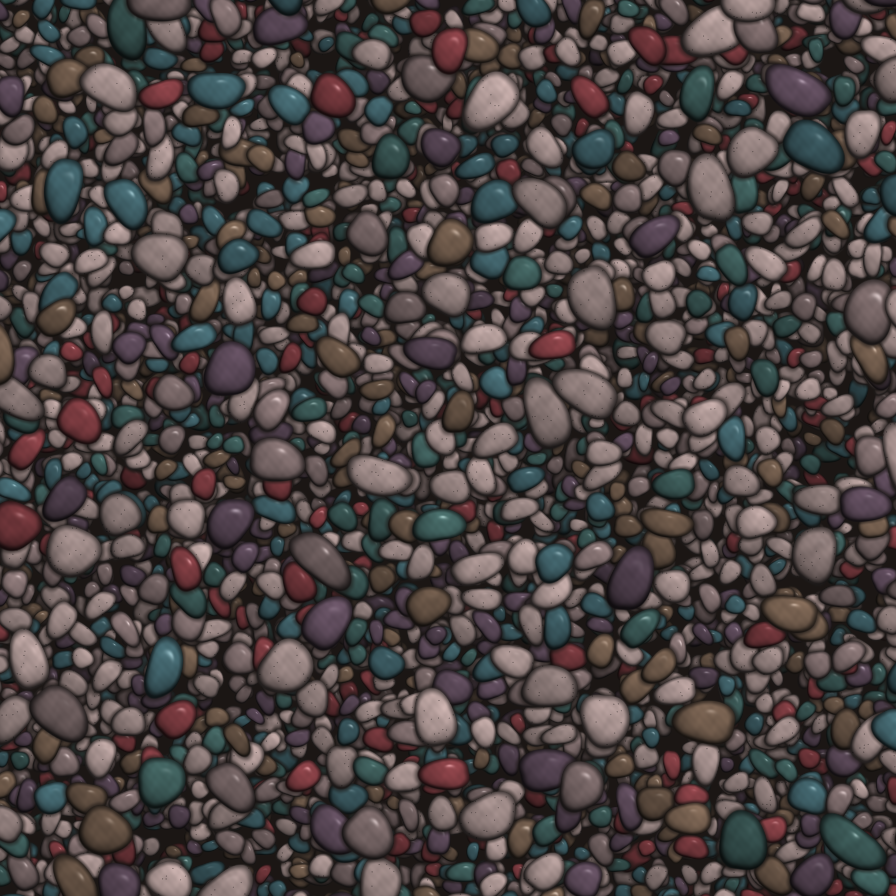
This texture is drawn by a Shadertoy shader. Its source:

```glsl
// Bed of smooth, multicoloured river pebbles in mixed sizes with dark gaps.

const int LAYERS = 5;
const float GRID[LAYERS] = float[](29.0, 42.0, 33.0, 25.0, 17.0);   // cells per canvas
const float FILL[LAYERS] = float[](1.0, 0.84, 0.68, 0.5, 0.36);     // share of cells used
const float DEPTH_LIGHT[LAYERS] = float[](0.74, 0.88, 0.95, 1.0, 1.0);

const int KINDS = 7;
const vec3 STONE[KINDS] = vec3[](
    vec3(0.64, 0.56, 0.55),   // pale pink
    vec3(0.49, 0.42, 0.42),   // mauve grey
    vec3(0.43, 0.35, 0.29),   // olive tan
    vec3(0.35, 0.28, 0.34),   // purple
    vec3(0.25, 0.38, 0.41),   // teal
    vec3(0.24, 0.36, 0.35),   // sea green
    vec3(0.48, 0.23, 0.25));  // red
const float SHARE[KINDS] = float[](0.34, 0.13, 0.11, 0.11, 0.13, 0.10, 0.08);

const vec3 GAP = vec3(0.105, 0.088, 0.08);
const vec3 LIGHT = vec3(0.25, 0.47, 0.85);
const float SHADOW_WIDTH = 0.0055;
const float SHADOW_DARKNESS = 0.66;
const float JITTER = 0.6;

float hash(vec2 p) {
    vec3 q = fract(p.xyx * vec3(0.1031, 0.1030, 0.0973));
    q += dot(q, q.yzx + 33.33);
    return fract((q.x + q.y) * q.z);
}

vec4 hash4(vec2 p) {
    return vec4(hash(p), hash(p + 71.3), hash(p + 157.7), hash(p + 243.1));
}

vec3 stoneColour(float pick) {
    int kind = 0;
    for (int i = 0; i < KINDS - 1; i++) {
        pick -= SHARE[i];
        if (pick > 0.0) kind = i + 1;
        else break;
    }
    return STONE[kind];
}

// Cellular pits: small dark dots, one possible per cell
float pits(vec2 p) {
    vec2 cell = floor(p);
    vec2 centre = 0.3 + 0.4 * vec2(hash(cell), hash(cell + 19.7));
    float dotMask = 1.0 - smoothstep(0.08, 0.3, length(p - cell - centre));
    return dotMask * step(0.9, hash(cell + 47.1));
}

// Layered sines for soft mottling
float mottle(vec2 p) {
    return sin(p.x + 1.7 * sin(p.y * 0.7)) * 0.5
         + sin(p.y * 1.9 - p.x * 1.3 + sin(p.x * 2.1)) * 0.3
         + sin(p.x * 3.7 + p.y * 3.1) * 0.2;
}

// Rounded outline: 0 at the centre, 1 at the rim
float pebbleDistance(vec2 p, float stretch, vec4 rnd) {
    float turn = rnd.x * 6.2832;
    vec2 q = mat2(cos(turn), sin(turn), -sin(turn), cos(turn)) * p;
    q *= vec2(1.0 / stretch, stretch);
    float a = atan(q.y, q.x);
    float wobble = 1.0 + 0.05 * sin(2.0 * a + rnd.y * 6.3)
                 + 0.06 * sin(3.0 * a + rnd.z * 6.3);
    vec2 s = pow(abs(q), vec2(2.3));
    return pow(s.x + s.y, 1.0 / 2.3) / wobble;
}

vec3 shadePebble(vec2 p, float d, vec2 uv, vec4 rnd) {
    vec3 base = stoneColour(rnd.x);
    float pale = smoothstep(0.42, 0.55, base.g);
    base *= 0.84 + 0.3 * rnd.y;
    base *= 1.0 + 0.07 * mottle(uv * 170.0 + rnd.zw * 40.0);
    base *= 1.0 - 0.25 * pits(uv * 240.0) * pale;

    // Domed normal with a flattened top
    float slope = min(d * d, 1.0);
    vec3 n = vec3(p / max(length(p), 0.001) * slope, sqrt(1.0 - slope * slope));
    vec3 l = normalize(LIGHT);
    float diffuse = max(dot(n, l), 0.0);
    float rim = mix(0.58, 1.0, 1.0 - smoothstep(0.74, 1.0, d));
    float gloss = pow(max(dot(n, normalize(l + vec3(0, 0, 1))), 0.0), 220.0);
    return base * (0.34 + 0.72 * diffuse) * rim
         + gloss * mix(0.34, 0.04, pale) * rnd.z;
}

void mainImage(out vec4 fragColor, in vec2 fragCoord) {
    vec2 uv = fragCoord / iResolution.y;
    float pixel = 1.0 / iResolution.y;
    vec3 colour = GAP;

    // Paint from the deep stones up to the large ones on top
    for (int layer = 0; layer < LAYERS; layer++) {
        vec2 g = uv * GRID[layer] + float(layer) * 7.31;
        for (int k = 0; k < 9; k++) {
            vec2 cell = floor(g) + vec2(k % 3 - 1, k / 3 - 1);
            vec2 seed = cell + float(layer) * 113.0 + 5.0;
            if (hash(seed + 311.9) > FILL[layer]) continue;

            vec4 form = hash4(seed);
            vec4 look = hash4(seed + 419.3);
            float radius = mix(0.34, 0.53, form.w);
            float stretch = mix(1.03, 1.38, look.w);
            vec2 centre = cell + 0.5 + JITTER * (vec2(hash(seed + 503.0), hash(seed + 607.0)) - 0.5);
            vec2 p = (g - centre) / radius;
            float d = pebbleDistance(p, stretch, form);

            // Contact shadow sinks towards the gap colour, then the stone itself
            float size = radius / GRID[layer];
            float gap = (d - 1.0) * size;
            float shadow = 1.0 - smoothstep(-0.001, SHADOW_WIDTH, gap);
            colour = mix(colour, GAP, SHADOW_DARKNESS * shadow);
            float mask = 1.0 - smoothstep(-pixel, pixel, gap);
            if (mask > 0.0) {
                vec3 stone = shadePebble(p, d, uv, look) * DEPTH_LIGHT[layer];
                colour = mix(colour, stone, mask);
            }
        }
    }
    fragColor = vec4(colour, 1.0);
}
```
